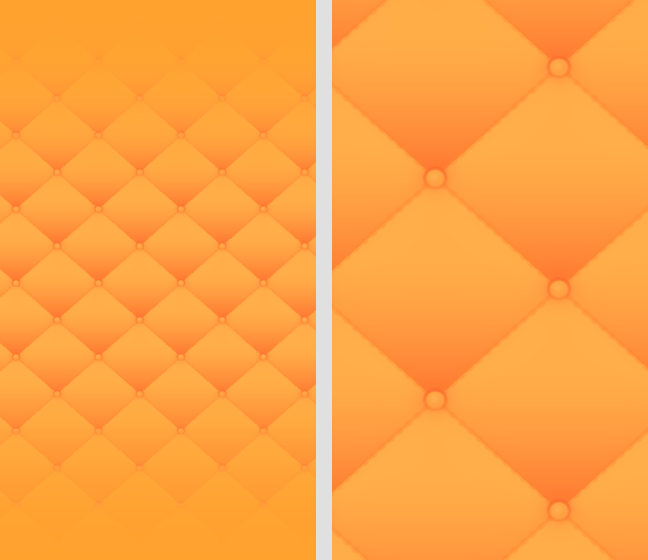
Left, the full canvas; right, a detail of the centre.
Give the GLSL for this pattern, as a Shadertoy shader.

```glsl
// Layout, in units of canvas height
const vec2 PERIOD = vec2(0.1473, 0.1320);
const vec2 BUTTON_ORIGIN = vec2(0.0286, 0.4948);
const float BUTTON_RADIUS = 0.0062;
const float SEAM_WIDTH = 0.0014;
const float STITCHES_PER_SIDE = 14.0;

// Vertical fade of the relief
const float FADE_CENTER = 0.49;
const float FADE_START = 0.10;
const float FADE_END = 0.50;

// Extent of the shade above each lower corner, as a share of pad height
const float SHADE_HEIGHT = 0.65;

const vec3 FLAT_COLOR = vec3(1.00, 0.635, 0.18);
const vec3 PAD_COLOR = vec3(1.00, 0.68, 0.285);
const vec3 SHADE_COLOR = vec3(1.00, 0.46, 0.19);
const vec3 SEAM_COLOR = vec3(1.00, 0.53, 0.19);
const vec3 BUTTON_COLOR = vec3(1.00, 0.63, 0.26);
const vec3 RIM_COLOR = vec3(0.98, 0.42, 0.17);
const vec3 SHINE_COLOR = vec3(1.00, 0.73, 0.36);

const float TAU = 6.28319;

// Soft-edged line around distance zero
float softLine(float dist, float halfWidth, float pixel) {
    return 1.0 - smoothstep(halfWidth - pixel, halfWidth + pixel, abs(dist));
}

// Diagonal lattice: seams on integer lines, buttons on integer points
vec2 toLattice(vec2 p) {
    vec2 q = p / PERIOD;
    return vec2(q.x + q.y, q.x - q.y);
}

vec2 fromLattice(vec2 d) {
    return 0.5 * vec2(d.x + d.y, d.x - d.y) * PERIOD;
}

// Pad surface: dark lower corner, faint sheen along the upper edges
vec3 padSurface(vec2 cell, float seamScale, float relief) {
    float height = 0.5 * (cell.x + 1.0 - cell.y);
    float shade = pow(max(1.0 - height / SHADE_HEIGHT, 0.0), 1.5);
    float upperEdge = min(1.0 - cell.x, cell.y) * seamScale;
    float sheen = exp(-upperEdge / 0.006);
    vec3 color = mix(FLAT_COLOR, PAD_COLOR, relief);
    color = mix(color, SHADE_COLOR, shade * relief);
    return mix(color, SHINE_COLOR, 0.22 * sheen * relief);
}

// Seam line with small regular puckers
float seam(float dist, float along, float pixel) {
    float pucker = 0.5 + 0.5 * cos(TAU * along * STITCHES_PER_SIDE);
    float line = softLine(dist, SEAM_WIDTH * (0.7 + 0.5 * pucker), pixel);
    float crease = exp(-abs(dist) / 0.003);
    return 0.38 * line * (0.7 + 0.3 * pucker) + 0.16 * crease;
}

// Domed button with a dark rim, heavier on top
vec3 addButton(vec3 color, vec2 d, float relief, float pixel) {
    d.y *= 1.08;
    float r = length(d);
    float contact = exp(-max(r - BUTTON_RADIUS, 0.0) / 0.004);
    color = mix(color, SHADE_COLOR, 0.45 * contact * relief);

    float disc = 1.0 - smoothstep(-pixel, pixel, r - BUTTON_RADIUS);
    float shine = 1.0 - smoothstep(0.0, 0.8 * BUTTON_RADIUS,
                                   length(d - BUTTON_RADIUS * vec2(-0.1, 0.15)));
    vec3 dome = mix(BUTTON_COLOR, SHINE_COLOR, 0.5 * shine);
    color = mix(color, dome, disc * relief);

    float rim = softLine(r - BUTTON_RADIUS, 0.0010, pixel);
    float topWeight = 0.5 + 0.25 * d.y / max(r, 0.0001);
    return mix(color, RIM_COLOR, rim * topWeight * relief);
}

void mainImage(out vec4 fragColor, in vec2 fragCoord) {
    float pixel = 1.0 / iResolution.y;
    vec2 p = fragCoord * pixel;
    vec2 lattice = toLattice(p - BUTTON_ORIGIN);
    vec2 offset = lattice - round(lattice);
    float seamScale = 1.0 / length(1.0 / PERIOD);
    float relief = 1.0 - smoothstep(FADE_START, FADE_END, abs(p.y - FADE_CENTER));

    vec3 color = padSurface(fract(lattice), seamScale, relief);

    // Both seam directions
    vec2 seamDist = offset * seamScale;
    float seams = max(seam(seamDist.x, lattice.y, pixel),
                      seam(seamDist.y, lattice.x, pixel));
    color = mix(color, SEAM_COLOR, seams * relief);

    color = addButton(color, fromLattice(offset), relief, pixel);
    fragColor = vec4(color, 1.0);
}
```
